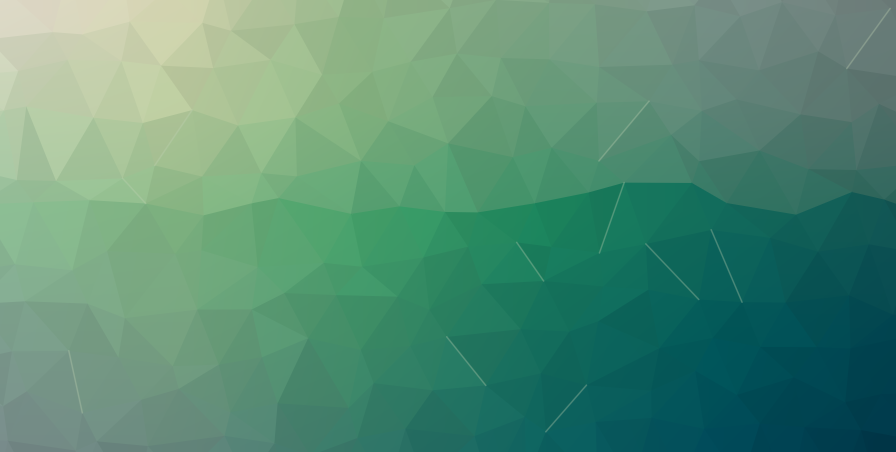
This background is drawn by a WebGL 2 fragment shader. Its source:

```glsl
#version 300 es
precision highp float;
// Low-poly triangle mesh shaded from cream through green to deep teal, with a seam across the middle.

#define CELL vec2(0.1105, 0.1036) // mesh spacing in canvas heights
#define JITTER 0.6                // vertex scatter, in cells
#define STAGGER 0.22              // sideways shift of alternate rows
#define SEAM 0.526                // height of the tonal seam
#define SEAM_LIFT 0.045           // bulge of the mesh right of centre
#define FACET_TONE 0.07           // brightness variation per triangle
#define FACET_SLOPE 0.25          // share of gradient kept inside a triangle
#define GLINT_RATE 0.04           // share of cells with a pale diagonal
#define GLINT_ALPHA 0.35

uniform vec2 u_resolution;
out vec4 fragColor;

vec2 hash22(vec2 p) {
    vec3 q = fract(p.xyx * vec3(0.1031, 0.1030, 0.0973));
    q += dot(q, q.yzx + 33.33);
    return fract((q.xx + q.yz) * q.zy);
}

float saturate(float x) { return clamp(x, 0.0, 1.0); }

// Six evenly spaced colour stops across the width
vec3 ramp(float x, vec3 a, vec3 b, vec3 c, vec3 d, vec3 e, vec3 f) {
    float s = x * 5.0;
    vec3 col = mix(a, b, saturate(s));
    col = mix(col, c, saturate(s - 1.0));
    col = mix(col, d, saturate(s - 2.0));
    col = mix(col, e, saturate(s - 3.0));
    return mix(col, f, saturate(s - 4.0));
}

// Three ramps blended over the height of each side of the seam
vec3 skyField(vec2 uv) {
    vec3 top = ramp(uv.x, vec3(0.90, 0.87, 0.81), vec3(0.81, 0.81, 0.67), vec3(0.58, 0.72, 0.54),
                    vec3(0.50, 0.64, 0.52), vec3(0.47, 0.56, 0.53), vec3(0.42, 0.48, 0.47));
    vec3 middle = ramp(uv.x, vec3(0.73, 0.80, 0.67), vec3(0.72, 0.79, 0.61), vec3(0.52, 0.70, 0.50),
                       vec3(0.38, 0.60, 0.46), vec3(0.37, 0.52, 0.47), vec3(0.34, 0.44, 0.42));
    vec3 base = ramp(uv.x, vec3(0.58, 0.75, 0.60), vec3(0.54, 0.72, 0.52), vec3(0.34, 0.64, 0.45),
                     vec3(0.24, 0.57, 0.41), vec3(0.18, 0.46, 0.38), vec3(0.15, 0.38, 0.34));
    vec3 lower = mix(base, middle, saturate((uv.y - 0.55) / 0.20));
    return mix(lower, top, saturate((uv.y - 0.75) / 0.25));
}

vec3 groundField(vec2 uv) {
    vec3 top = ramp(uv.x, vec3(0.54, 0.73, 0.57), vec3(0.49, 0.70, 0.50), vec3(0.27, 0.63, 0.41),
                    vec3(0.11, 0.52, 0.36), vec3(0.07, 0.42, 0.36), vec3(0.07, 0.33, 0.32));
    vec3 middle = ramp(uv.x, vec3(0.49, 0.62, 0.56), vec3(0.45, 0.62, 0.49), vec3(0.25, 0.56, 0.41),
                       vec3(0.08, 0.43, 0.36), vec3(0.00, 0.34, 0.35), vec3(0.00, 0.26, 0.31));
    vec3 base = ramp(uv.x, vec3(0.46, 0.53, 0.53), vec3(0.40, 0.53, 0.49), vec3(0.20, 0.46, 0.40),
                     vec3(0.05, 0.38, 0.37), vec3(0.00, 0.29, 0.35), vec3(0.00, 0.21, 0.28));
    vec3 lower = mix(base, middle, saturate(uv.y / 0.25));
    return mix(lower, top, saturate((uv.y - 0.25) / 0.27));
}

// Mesh geometry
float meshBase(float x) {
    float offset = x * 0.5 - 0.68;
    return SEAM + SEAM_LIFT * exp(-12.0 * offset * offset);
}

vec2 vertex(vec2 g) {
    float shift = STAGGER * (mod(g.y, 2.0) * 2.0 - 1.0);
    vec2 v = (g + vec2(shift, 0.0) + JITTER * (hash22(g + 57.0) - 0.5)) * CELL;
    return v + vec2(0.0, meshBase(v.x));
}

float edgeDistance(vec2 p, vec2 a, vec2 b) {
    vec2 e = b - a, r = p - a;
    return (e.x * r.y - e.y * r.x) / length(e);
}

float segmentDistance(vec2 p, vec2 a, vec2 b) {
    vec2 e = b - a, r = p - a;
    return length(r - e * saturate(dot(r, e) / dot(e, e)));
}

// Colour weighted by antialiased coverage
vec4 facet(vec2 p, vec2 a, vec2 b, vec2 c, float above, float tone) {
    float d = min(edgeDistance(p, a, b), min(edgeDistance(p, b, c), edgeDistance(p, c, a)));
    float cover = saturate(d * u_resolution.y + 0.5);
    if (cover <= 0.0) return vec4(0.0);
    vec2 uv = mix((a + b + c) / 3.0, p, FACET_SLOPE);
    uv.x *= u_resolution.y / u_resolution.x;
    vec3 col = above > 0.5 ? skyField(uv) : groundField(uv);
    return vec4(col * (1.0 + FACET_TONE * (tone - 0.5)), 1.0) * cover;
}

void main() {
    vec2 p = gl_FragCoord.xy / u_resolution.y;
    float pixel = 1.0 / u_resolution.y;
    vec2 home = floor((p - vec2(0.0, meshBase(p.x))) / CELL);
    vec4 sum = vec4(0.0);
    float glint = 0.0;

    for (int j = -1; j <= 1; j++)
    for (int i = -1; i <= 1; i++) {
        vec2 g = home + vec2(i, j);
        vec2 a = vertex(g), b = vertex(g + vec2(1, 0));
        vec2 c = vertex(g + vec2(1, 1)), d = vertex(g + vec2(0, 1));
        vec2 tone = hash22(g + 131.0);
        float above = step(0.0, g.y);
        // Split each quad along its shorter diagonal
        bool rising = distance(a, c) < distance(b, d);
        sum += facet(p, a, b, rising ? c : d, above, tone.x);
        sum += facet(p, rising ? a : b, c, d, above, tone.y);
        // Occasional hairline along the split
        float dist = rising ? segmentDistance(p, a, c) : segmentDistance(p, b, d);
        float lit = step(hash22(g + 211.0).x, GLINT_RATE);
        glint = max(glint, lit * (1.0 - smoothstep(0.0, pixel + 0.001, dist)));
    }

    vec3 col = sum.rgb / max(sum.a, 0.001);
    fragColor = vec4(mix(col, vec3(0.75, 0.82, 0.70), glint * GLINT_ALPHA), 1.0);
}
```
